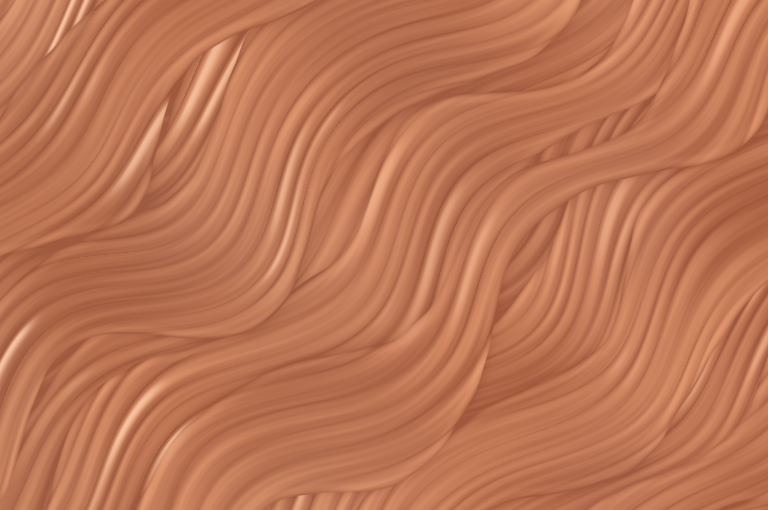
Reproduce this texture procedurally as a Shadertoy shader.

```glsl
float hash(float n) {
    return fract(sin(n * 12.9898 + 4.1) * 43758.5453);
}

vec2 gradient(vec2 cell) {
    float angle = 6.2832 * hash(dot(cell, vec2(1.37, 7.91)));
    return vec2(cos(angle), sin(angle));
}

float noise(vec2 p) {
    vec2 i = floor(p), f = p - i;
    vec2 s = f * f * f * (f * (f * 6.0 - 15.0) + 10.0);
    vec2 e = vec2(0, 1);
    return mix(
        mix(dot(gradient(i), f), dot(gradient(i + e.yx), f - e.yx), s.x),
        mix(dot(gradient(i + e), f - e), dot(gradient(i + e.yy), f - e.yy), s.x),
        s.y);
}

// Combed paint inside one stroke: x = tone around zero, y = wet glint
vec2 combedPaint(float along, float across, float steepness, float id) {
    vec2 seed = vec2(id * 7.31, id * 3.77);
    float groove = across * mix(20.0, 32.0, hash(id + 5.0))
                 + 0.9 * noise(vec2(across * 10.0, along * 1.5) + seed);
    float f = fract(groove);
    float amp = clamp(0.5 + 1.2 * noise(vec2(floor(groove) * 3.7, along * 2.8) + seed), 0.0, 1.0);
    float ridge = smoothstep(0.0, 0.65, f) * smoothstep(1.0, 0.7, f);
    float crease = smoothstep(0.12, 0.0, min(f, 1.0 - f));

    float tone = (ridge - 0.48) * mix(0.4, 1.6, steepness) * mix(0.35, 1.25, amp);
    tone -= 0.45 * crease * amp;
    tone += 0.8 * noise(vec2(across * 7.0, along * 1.5) + seed);
    tone += 0.6 * noise(vec2(across * 75.0, along * 2.5) + seed);
    tone += 0.35 * noise(vec2(across * 140.0, along * 6.0) + seed);
    tone += 0.5 * (steepness - 0.5);

    float glint = pow(ridge, 4.0) * smoothstep(0.62, 0.92, amp) * smoothstep(0.4, 0.85, steepness);
    return vec2(tone, glint);
}

void mainImage(out vec4 fragColor, in vec2 fragCoord) {
    vec2 uv = fragCoord / iResolution.xy;
    vec2 p = fragCoord / iResolution.y;

    // Slow bending of the whole sheet, then axes along and across the flow
    vec2 bent = p + 0.06 * vec2(noise(p * 1.9 + 3.0), noise(p * 1.9 + 17.0));
    float along = dot(bent, vec2(0.74, 0.67));
    float across = dot(bent, vec2(-0.67, 0.74));

    // Overlapping wavy strokes, laid in shuffled order
    vec2 paint = vec2(0);
    for (int i = 0; i < 13; i++) {
        float id = mod(float(i) * 5.0 + 2.0, 13.0);
        float k = 7.0 + 2.0 * hash(id + 31.0);
        float slopeRange = mix(0.3, 0.62, hash(id + 11.0));
        float phase = k * along + id * 0.5 + 2.4 * hash(id + 47.0);
        float slope = slopeRange * cos(phase);
        float v = across - (-1.05 + 0.15 * id + slopeRange / k * sin(phase));

        float halfWidth = 0.11 + 0.13 * noise(vec2(along * 2.5, id * 5.3));
        halfWidth += 0.006 * noise(vec2(along * 14.0, id * 9.1));
        if (i == 0) halfWidth = 9.0;
        float inside = (halfWidth - abs(v)) / sqrt(1.0 + slope * slope);

        vec2 layer = combedPaint(along, v, smoothstep(-0.5, 0.55, slope), id);
        float lip = (inside - 0.013) / 0.008;
        layer.x += 0.4 * exp(-lip * lip) - 0.6 * smoothstep(0.007, 0.0, inside);

        // Soft shadow beside the stroke, then the stroke itself
        paint.x -= 0.7 * exp(-max(-inside, 0.0) / 0.011);
        paint = mix(paint, layer, smoothstep(-0.002, 0.002, inside));
    }

    // Clay-coloured ramp with warm lights and pale glints
    float tone = clamp(paint.x + 0.5 * noise(p * 2.1 + 9.0), -1.2, 1.5);
    vec3 color = vec3(0.738, 0.461, 0.331) + tone * vec3(0.096, 0.092, 0.072);
    color += vec3(-0.01, 0.008, 0.022) * noise(p * 2.6 + 40.0);
    color -= vec3(0.0, 0.012, 0.01) * (uv.x - 0.5);
    float shine = paint.y * mix(0.95, 0.35, smoothstep(0.1, 0.6, uv.x));
    color = mix(color, vec3(0.97, 0.77, 0.64), shine);
    fragColor = vec4(color, 1.0);
}
```
